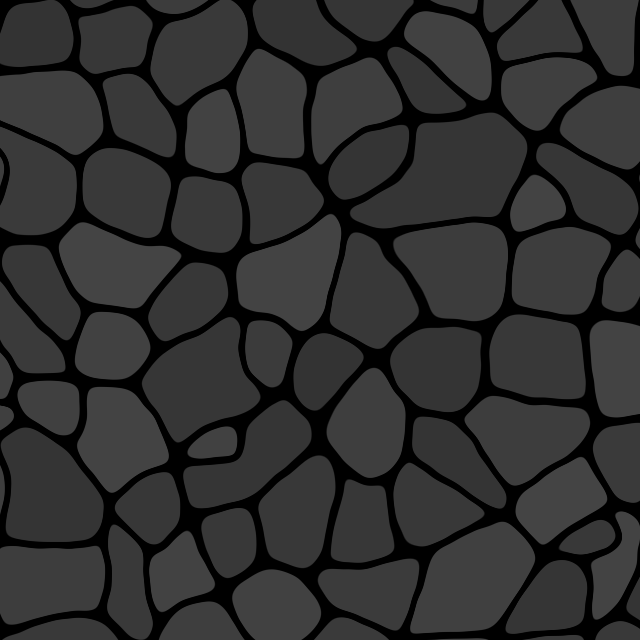
A Shadertoy shader for this pattern:

```glsl
// Irregular dry-stone paving: flat dark grey stones split by black joints.
// Jittered sites carry their own size, stretch and angle; the joints follow
// the borders of that weighted Voronoi diagram, with softly rounded corners.

const float GRID = 7.8;            // stones along the canvas height
const float JITTER = 0.85;         // scatter of the sites inside their grid cell
const float SIZE_SPREAD = 0.34;    // difference between small and large stones
const float STRETCH = 0.32;        // largest elongation of a stone
const float JOINT = 0.042;         // half width of a joint, in grid cells
const float ROUNDING = 0.055;      // softness of the stone corners
const float BEND = 0.30;           // slow bending of the outlines
const float WOBBLE = 0.035;        // fine unevenness of the outlines
const float DARK_STONE = 0.195;
const float LIGHT_STONE = 0.268;
const vec3 JOINT_COLOR = vec3(0.0);
const float PI = 3.14159;

float hash(vec2 p) {
    return fract(sin(dot(p, vec2(127.1, 311.7))) * 43758.5);
}

vec2 hash2(vec2 p) {
    return vec2(hash(p), hash(p + 41.3));
}

// Smooth vector noise centred on zero
vec2 noise2(vec2 p) {
    vec2 i = floor(p), f = fract(p);
    f = f * f * (3.0 - 2.0 * f);
    vec2 low = mix(hash2(i), hash2(i + vec2(1, 0)), f.x);
    vec2 high = mix(hash2(i + vec2(0, 1)), hash2(i + vec2(1, 1)), f.x);
    return mix(low, high, f.y) - 0.5;
}

// Weighted distance from p to the site of a cell (x) and its gradient (yz)
vec3 siteField(vec2 cell, vec2 p) {
    vec2 site = cell + 0.5 + JITTER * (hash2(cell) - 0.5);
    float angle = PI * hash(cell + 17.7);
    float stretch = 1.0 + STRETCH * hash(cell + 29.1);
    float radius = SIZE_SPREAD * hash(cell + 53.9);
    float c = cos(angle), s = sin(angle);
    mat2 turn = mat2(c, -s, s, c);
    vec2 scale = vec2(1.0 / stretch, stretch);
    vec2 q = scale * (turn * (p - site));
    float len = max(length(q), 1e-4);
    return vec3(len - radius, transpose(turn) * (scale * q / len));
}

// Rounded distance from p to the border of its stone; also returns its cell
float borderDistance(vec2 p, out vec2 owner) {
    vec2 base = floor(p);
    vec3 nearest = vec3(1e3, 0.0, 0.0);
    owner = base;
    for (int y = -2; y <= 2; y++)
    for (int x = -2; x <= 2; x++) {
        vec2 cell = base + vec2(x, y);
        vec3 field = siteField(cell, p);
        if (field.x < nearest.x) {
            nearest = field;
            owner = cell;
        }
    }
    // Exponential smooth minimum over the borders to all neighbours
    float sum = 1e-20;
    for (int y = -2; y <= 2; y++)
    for (int x = -2; x <= 2; x++) {
        vec2 cell = base + vec2(x, y);
        if (cell == owner) continue;
        vec3 field = siteField(cell, p);
        float slope = max(length(field.yz - nearest.yz), 0.15);
        sum += exp(-(field.x - nearest.x) / (slope * ROUNDING));
    }
    return -ROUNDING * log(sum);
}

void mainImage(out vec4 fragColor, in vec2 fragCoord) {
    vec2 p = GRID * fragCoord / iResolution.y + 20.0;
    float pixel = GRID / iResolution.y;

    // Bend the outlines
    p += BEND * noise2(p * 0.9) + WOBBLE * noise2(p * 4.5 + 7.0);

    // Flat tone for each stone, black between them
    vec2 owner;
    float d = borderDistance(p, owner) - JOINT;
    float tone = mix(DARK_STONE, LIGHT_STONE, hash(owner + 71.7));
    float stone = smoothstep(-0.6 * pixel, 0.6 * pixel, d);
    fragColor = vec4(mix(JOINT_COLOR, vec3(tone), stone), 1.0);
}
```
